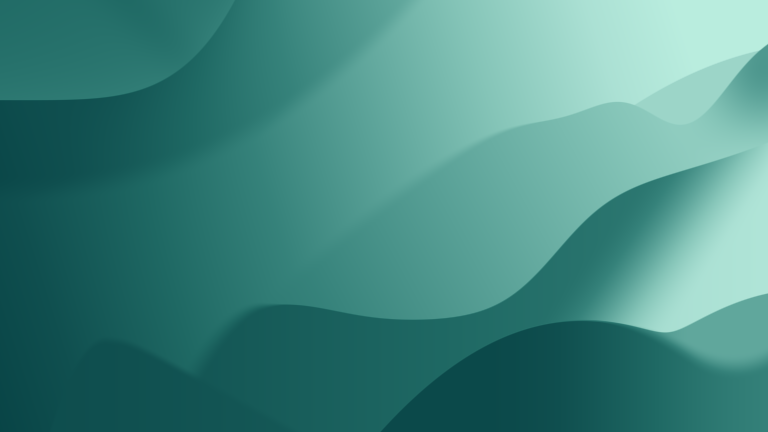
Reproduce this background procedurally as a Shadertoy shader.

```glsl
// Draws layered teal waves that brighten from the lower left to the upper right.

// Teal ramp, tone 0 (deep) to 7 (pale)
vec3 teal(float tone) {
    vec3 ramp[8] = vec3[8](
        vec3(.02, .25, .26), vec3(.06, .31, .31), vec3(.12, .41, .39), vec3(.21, .51, .48),
        vec3(.36, .64, .60), vec3(.52, .77, .72), vec3(.67, .88, .83), vec3(.75, .95, .89));
    tone = clamp(tone, 0., 6.99);
    int i = int(tone);
    return mix(ramp[i], ramp[i + 1], fract(tone));
}

float bump(float x, float center, float width) {
    float d = (x - center) / width;
    return exp(-d * d);
}

// Rounded version of max(x, 0)
float softRamp(float x) {
    return .5 * (x + sqrt(x * x + .0015));
}

float squareAbove(float x) {
    x = max(x, 0.);
    return x * x;
}

// Coverage of the side where d is positive, at least one pixel soft
float cover(float d, float softness) {
    float w = max(softness, .75 * fwidth(d));
    return smoothstep(-w, w, d);
}

// Ridge heights, in units of the canvas height
float middleRidge(float x) {
    float d = x - .613;
    return .294 + d * (.95 - .37 * d) - .045 * bump(x, 1.33, .13)
        - .155 * bump(x, 1.59, .13) + .6 * squareAbove(x - 1.6);
}

float sweepingRidge(float x) {
    float rise = .315 / (1. + exp((1.285 - x) / .07));
    return .255 + rise + .36 * squareAbove(x - 1.25)
        + .04 * bump(x, .66, .17) - 5. * squareAbove(.61 - x);
}

float frontArch(float x) {
    return .257 - 1.19 * (x - 1.345) * (x - 1.345);
}

void mainImage(out vec4 fragColor, in vec2 fragCoord) {
    vec2 p = fragCoord / iResolution.y;
    p.x *= 1.7778 * iResolution.y / iResolution.x;
    float x = p.x, y = p.y;

    // Diagonal backdrop with a soft darker band
    float tone = min(.3 + 3.4 * x + 1.1 * y, 6.7);
    float band = y - .56 - .483 * pow(x, 2.3);
    tone -= .45 * cover(band, .035);

    // Upper left lobe and the shadow below it
    float lobe = y - .768 - 3.38 * pow(x, 4.4);
    tone -= .45 * smoothstep(0., .3, x) * exp(-7. * max(-lobe, 0.));
    float lobeTone = 2. + .6 * x + .6 * exp(-7. * max(lobe, 0.));
    lobeTone -= .25 * bump(x - .9 * (1. - y), .3, .08);
    tone = mix(tone, lobeTone, cover(lobe, 0.));

    // Pale far hill
    float hx = x - 1.458;
    float hill = .75 + hx * (.66 - .72 * hx) - y;
    tone = mix(tone, 5.6, cover(hill, .002) * step(1.4, x));

    // Middle wave, hazy on the left and shaded at the far right
    float middleTone = 1. + 2.2 * x + 1.2 * y;
    middleTone -= 2.3 * smoothstep(1.55, 1.78, x) * smoothstep(.6, .85, y);
    float haze = mix(.03, .001, smoothstep(.85, 1.3, x));
    tone = mix(tone, middleTone, cover(middleRidge(x) - y, haze));

    // Sweeping wave with a diagonal glow
    float glow = smoothstep(.84, 1.1, .8 * x - .6 * y);
    haze = mix(.06, .001, smoothstep(.4, .68, x));
    tone = mix(tone, .7 + 1.25 * x + 3.3 * glow, cover(sweepingRidge(x) - y, haze));

    // Low hill at the lower left
    float lowHill = .2176 - .55 * softRamp(x - .29) - 12. * squareAbove(.25 - x) - y;
    tone = mix(tone, .8 + .8 * x, cover(lowHill, .012));

    // Light front fold, then the dark arch over it
    float fold = frontArch(x) + 1.25 * softRamp(x - 1.55) - y;
    tone = mix(tone, mix(2.5, 4.1, smoothstep(1.4, 1.6, x)), cover(fold, 0.));
    float arch = frontArch(x) + 4.3 * squareAbove(x - 1.6) - y;
    haze = .03 * smoothstep(1.35, 1.65, x);
    tone = mix(tone, .6 + 2.4 * smoothstep(1.1, 1.85, x), cover(arch, haze));

    fragColor = vec4(teal(tone), 1.);
}
```
